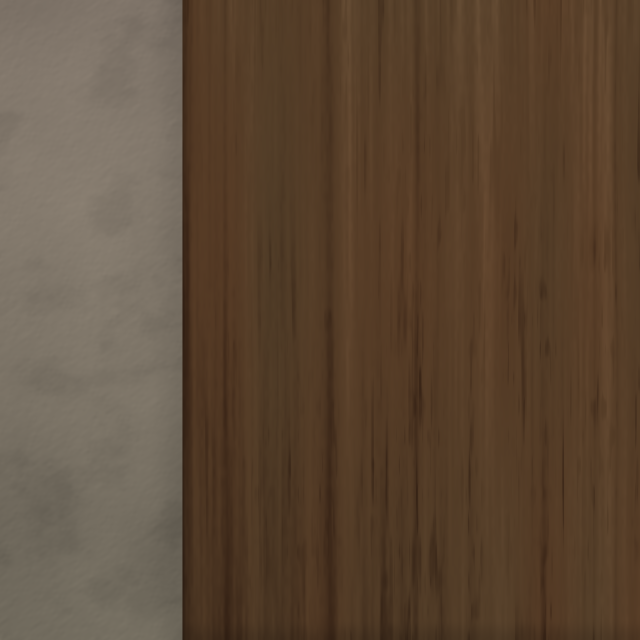
A Shadertoy shader for this texture:

```glsl
// A plaster strip beside a tall panel of brown, vertically grained wood.
// Plaster uses layered noise with shallow relief; wood uses stretched noise,
// soft tonal bands and thin broken pores, under a broad falloff of light.
#define EDGE_X 0.2852
#define PLASTER_COLOR vec3(0.466, 0.434, 0.386)
#define WOOD_DARK vec3(0.205, 0.130, 0.080)
#define WOOD_MID vec3(0.330, 0.236, 0.151)
#define WOOD_LIGHT vec3(0.455, 0.342, 0.238)
#define GRAIN_DEPTH 0.42
#define PORE_DEPTH 0.26
#define RELIEF 0.055
#define WARP 0.006

float hash(vec2 p) {
    vec3 q = fract(vec3(p.xyx) * 0.1031);
    q += dot(q, q.yzx + 33.33);
    return fract((q.x + q.y) * q.z);
}

float noise(vec2 p) {
    vec2 cell = floor(p), f = fract(p);
    f = f * f * (3.0 - 2.0 * f);
    float low = mix(hash(cell), hash(cell + vec2(1, 0)), f.x);
    float high = mix(hash(cell + vec2(0, 1)), hash(cell + vec2(1, 1)), f.x);
    return mix(low, high, f.y);
}

float fbm(vec2 p) {
    float sum = 0.0, amp = 0.5;
    for (int i = 0; i < 5; i++) {
        sum += amp * noise(p);
        p = mat2(0.8, 0.6, -0.6, 0.8) * p * 2.03 + 7.1;
        amp *= 0.5;
    }
    return sum / 0.96875;
}

float band(float x, float center, float width) {
    float d = (x - center) / width;
    return exp(-d * d);
}

// Fine trowelled relief, slanted upward to the right.
float plasterHeight(vec2 p) {
    vec2 q = mat2(0.82, -0.57, 0.57, 0.82) * p;
    return 0.6 * noise(q * vec2(75.0, 120.0)) + 0.4 * noise(q * vec2(150.0, 210.0));
}

vec3 plaster(vec2 p) {
    float cloud = fbm(p * vec2(5.0, 6.0) + 3.7) - 0.5;
    float stain = smoothstep(0.52, 0.74, fbm(p * vec2(11.0, 15.0) + 21.0));
    float relief = plasterHeight(p + vec2(-0.002, 0.003)) - plasterHeight(p);
    float light = 0.94 + 0.13 * smoothstep(0.0, 0.75, p.y);
    light -= 0.05 * smoothstep(0.85, 1.0, p.y);
    light += 0.04 * band(p.x, 0.15, 0.12);
    light -= 0.08 * smoothstep(0.23, EDGE_X, p.x);
    light -= 0.09 * band(p.x, 0.24, 0.05) * band(p.y, 0.13, 0.05);
    light += 0.16 * cloud - 0.06 * stain + RELIEF * relief;
    vec3 tint = mix(vec3(0.985, 1.0, 0.985), vec3(1.015, 0.995, 1.01), p.y);
    return PLASTER_COLOR * tint * light;
}

// Wide stripes that set the tone across the panel.
float woodBands(float x) {
    float tone = 0.0;
    tone -= 0.16 * band(x, 0.287, 0.014);
    tone -= 0.13 * band(x, 0.353, 0.004);
    tone -= 0.08 * band(x, 0.455, 0.018);
    tone -= 0.14 * band(x, 0.518, 0.012);
    tone += 0.15 * band(x, 0.545, 0.015);
    tone -= 0.20 * band(x, 0.652, 0.006);
    tone += 0.09 * band(x, 0.735, 0.045);
    tone -= 0.10 * band(x, 0.851, 0.005);
    tone -= 0.15 * band(x, 0.930, 0.003);
    tone += 0.09 * band(x, 0.948, 0.010);
    tone -= 0.17 * band(x, 0.963, 0.003);
    return tone;
}

// Short dark slits, broken along their length.
float pores(vec2 p, float columns, float rows) {
    float line = smoothstep(0.66, 0.95, noise(vec2(p.x * columns, p.y * rows)));
    return line * smoothstep(0.35, 0.75, noise(vec2(p.x * 35.0, p.y * 4.0) + 40.0));
}

vec3 wood(vec2 p) {
    vec2 q = p;
    q.x += WARP * (noise(vec2(p.x * 9.0, p.y * 2.6)) - 0.5);
    float grain = 0.35 * noise(vec2(q.x * 38.0, q.y * 1.3) + 11.0);
    grain += 0.35 * noise(vec2(q.x * 95.0, q.y * 1.8) + 27.0);
    grain += 0.30 * noise(vec2(q.x * 210.0, q.y * 5.0) + 53.0);
    float fiber = noise(vec2(p.x * 260.0, p.y * 65.0)) - 0.5;
    float tone = 0.46 + GRAIN_DEPTH * (grain - 0.5) + woodBands(q.x);
    tone += 0.17 * (p.y - 0.45) + 0.22 * (p.x - 0.64);
    tone += 0.05 * fiber;
    float slits = pores(q, 170.0, 8.0) + 0.6 * pores(q + 5.0, 240.0, 22.0);
    tone -= PORE_DEPTH * slits * (0.45 + 0.55 * smoothstep(0.4, 0.9, p.x));
    vec3 color = mix(WOOD_DARK, WOOD_MID, smoothstep(0.0, 0.5, tone));
    color = mix(color, WOOD_LIGHT, smoothstep(0.45, 1.0, tone));
    float redness = noise(vec2(q.x * 14.0, q.y * 1.7) + 71.0) - 0.5;
    color *= 1.0 + redness * vec3(0.06, -0.03, -0.06);
    return color * (1.0 - 0.12 * smoothstep(0.035, 0.0, p.y));
}

void mainImage(out vec4 fragColor, in vec2 fragCoord) {
    vec2 p = fragCoord / iResolution.xy;
    float pixel = 1.0 / iResolution.x;
    float side = smoothstep(EDGE_X - pixel, EDGE_X + pixel, p.x);
    vec3 color = mix(plaster(p), wood(p), side);
    // Contact shadow where the panel meets the plaster.
    color *= 1.0 - 0.22 * side * exp(-max(p.x - EDGE_X, 0.0) * 180.0);
    fragColor = vec4(clamp(color, 0.0, 1.0), 1.0);
}
```
